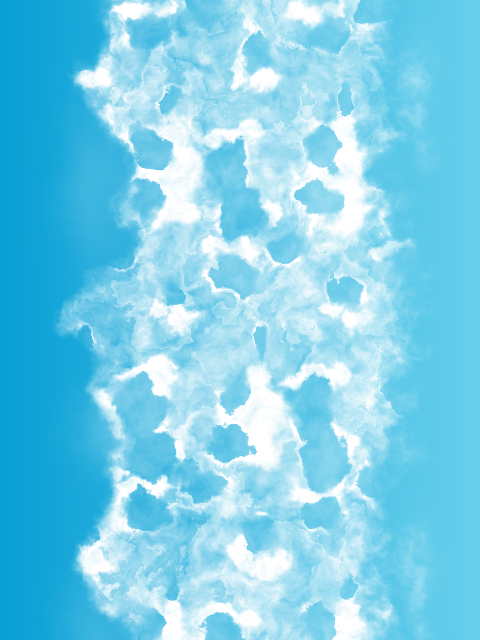
This background is drawn by a Shadertoy shader. Its source:

```glsl
// A broad column of bright clouds over a horizontal blue gradient.
// Elliptic gaps and white patches repeat on a half-drop lattice; gradient
// noise tears their outlines and adds billows, and the column fades at its sides.

const vec2 DROP = vec2(0.135, 0.375);   // half-drop step; columns repeat at 2 * DROP.x

// Each entry: centre, radii
const vec4 GAPS[8] = vec4[8](
    vec4(.352, .738, .038, .046), vec4(.374, .664, .034, .048),
    vec4(.224, .684, .036, .026), vec4(.230, .768, .026, .036),
    vec4(.319, .990, .034, .026), vec4(.234, .948, .035, .030),
    vec4(.404, .464, .012, .024), vec4(.267, .544, .024, .026));

const vec4 GLOWS[11] = vec4[11](
    vec4(.267, .733, .040, .048), vec4(.234, .723, .032, .020),
    vec4(.270, .785, .018, .028), vec4(.352, .787, .036, .012),
    vec4(.391, .794, .018, .018), vec4(.375, .889, .011, .016),
    vec4(.417, .674, .011, .018), vec4(.208, .982, .026, .012),
    vec4(.250, .985, .018, .011), vec4(.267, .668, .036, .028),
    vec4(.145, .875, .026, .016));

// Left outline of the column over one vertical period, from the top down
const float LEFT_EDGE[12] = float[12](
    .172, .160, .118, .160, .198, .190, .202, .150, .088, .152, .148, .185);

vec2 gradientAt(vec2 cell) {
    vec3 h = fract(cell.xyx * vec3(.1031, .1030, .0973));
    h += dot(h, h.yzx + 33.33);
    return 2.0 * fract((h.xx + h.yz) * h.zy) - 1.0;
}

float gradientNoise(vec2 p) {
    vec2 i = floor(p), f = p - i;
    vec2 u = f * f * f * (f * (f * 6.0 - 15.0) + 10.0);
    vec2 e = vec2(0, 1);
    float low = mix(dot(gradientAt(i), f), dot(gradientAt(i + e.yx), f - e.yx), u.x);
    float high = mix(dot(gradientAt(i + e), f - e), dot(gradientAt(i + 1.0), f - 1.0), u.x);
    return mix(low, high, u.y);
}

float fbm(vec2 p) {
    float sum = 0.0, gain = 0.55;
    for (int i = 0; i < 6; i++) {
        sum += gain * gradientNoise(p);
        p = mat2(1.6, 1.2, -1.2, 1.6) * p + 17.3;
        gain *= 0.56;
    }
    return sum;
}

// Elliptic distance to the nearest lattice copy: 1 on the outline
float latticeEllipse(vec2 p, vec4 shape) {
    vec2 d = p - shape.xy;
    d -= DROP * round(d.y / DROP.y);
    d.x -= 2.0 * DROP.x * round(d.x / (2.0 * DROP.x));
    return length(d / shape.zw);
}

// Soft blob that repeats only vertically
float softBlob(vec2 p, vec2 centre, vec2 radius) {
    vec2 d = p - centre;
    d.y -= 2.0 * DROP.y * round(d.y / (2.0 * DROP.y));
    return exp(-dot(d / radius, d / radius));
}

float leftEdge(float y) {
    float t = fract((1.0 - y) / (2.0 * DROP.y)) * 12.0;
    int i = int(t);
    return mix(LEFT_EDGE[i % 12], LEFT_EDGE[(i + 1) % 12], smoothstep(0.0, 1.0, fract(t)));
}

void mainImage(out vec4 fragColor, in vec2 fragCoord) {
    vec2 uv = fragCoord / iResolution.xy;
    vec2 p = uv * vec2(0.75, 1.0);

    // Ragged outlines: broad lobes, then torn fringes
    vec2 bend = vec2(fbm(p * 13.0 + 3.7), fbm(p * 13.0 + 41.2));
    vec2 fringe = vec2(fbm(p * 42.0 + 12.9), fbm(p * 42.0 + 91.4));
    vec2 w = p + 0.050 * bend + 0.014 * fringe;
    float billow = fbm(p * 9.0 + 0.9 * bend + 8.0);
    float grain = fbm(p * 36.0 + 1.5 * bend + 70.0);

    // Overlapping puffs: slow rise to a bright lip, then a quick drop
    float puff = fract(2.6 * fbm(p * 5.0 + 0.5 * bend + 23.0) + 0.25 * grain);
    float lip = puff * puff * smoothstep(1.0, 0.90, puff);

    // Blue gaps, crisp with a lit rim on some sides and melting on others
    float melt = smoothstep(-0.12, 0.18, gradientNoise(p * 15.0 + 5.0));
    float gap = 0.0, rim = 0.0;
    for (int i = 0; i < 8; i++) {
        float d = latticeEllipse(w, GAPS[i]);
        gap = max(gap, smoothstep(1.08 + 0.35 * melt, 0.96 - 0.55 * melt, d));
        rim = max(rim, smoothstep(0.98, 1.10, d) * smoothstep(1.50, 1.10, d));
    }
    rim *= 1.0 - melt;

    // White patches
    float glow = 0.0;
    for (int i = 0; i < 11; i++)
        glow = max(glow, smoothstep(1.40, 0.75, latticeEllipse(w, GLOWS[i])));

    // Cloud opacity
    float cloud = 0.46 + 0.85 * billow + 0.55 * grain + 0.32 * lip;
    cloud += rim * (0.30 + 0.5 * grain);
    cloud = mix(cloud, 1.02 + 0.45 * grain, 0.92 * glow);
    cloud = mix(cloud, 0.22 + 0.45 * billow + 0.22 * grain, 0.90 * gap);

    // Sides of the column: torn on the left, dissolving on the right
    float inside = w.x - leftEdge(w.y);
    float rightEdge = 0.620 - 0.025 * cos(8.378 * (1.0 - p.y) - 0.94);
    float column = smoothstep(-0.016, 0.022, inside)
                 * smoothstep(0.030, -0.055, w.x - rightEdge - 0.06 * grain);
    cloud += 0.25 * exp(-pow((inside - 0.012) / 0.014, 2.0)) * smoothstep(-0.05, 0.25, billow + grain);
    cloud = clamp(cloud, 0.0, 1.0) * column;

    // Thin veils on the left, stray wisps on the right
    float veil = 0.16 * softBlob(w, vec2(.150, .710), vec2(.050, .130))
               + 0.22 * softBlob(w, vec2(.165, .330), vec2(.045, .060));
    float wisp = softBlob(w, vec2(.650, .860), vec2(.024, .055))
               + 0.6 * softBlob(w, vec2(.668, .765), vec2(.016, .025))
               + 0.5 * softBlob(w, vec2(.637, .290), vec2(.016, .022));
    veil += wisp * clamp(0.30 + 0.8 * grain + 0.4 * billow, 0.0, 0.7);
    cloud = cloud + veil * (1.0 - cloud);

    vec3 sky = mix(vec3(.035, .625, .835), vec3(.405, .812, .925), uv.x);
    fragColor = vec4(mix(sky, vec3(1.0), clamp(cloud, 0.0, 1.0)), 1.0);
}
```
